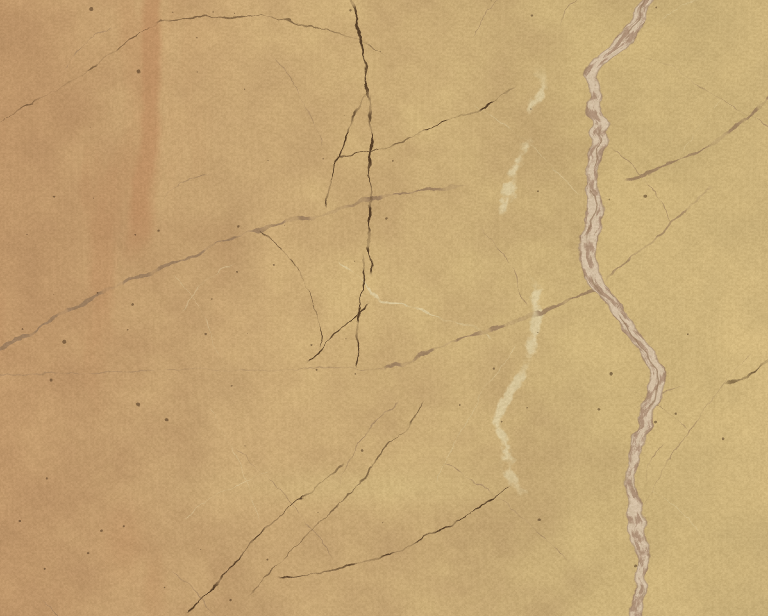
Reproduce this texture procedurally as a WebGL 2 fragment shader.

```glsl
#version 300 es
precision highp float;
uniform vec2 u_resolution;
out vec4 outColor;

#define GRAIN_SIZE 0.0029
#define GRAIN_CONTRAST 0.075
#define CLOUD_CONTRAST 0.09
#define WANDER 0.01
#define HAIRLINES 26
#define SPECK_CELL 0.06
#define ROSE vec3(0.75, 0.588, 0.415)
#define TAN vec3(0.77, 0.638, 0.45)
#define STRAW vec3(0.796, 0.695, 0.48)
#define CREAM vec3(0.87, 0.81, 0.65)
#define MAUVE vec3(0.58, 0.47, 0.36)
#define UMBER vec3(0.25, 0.17, 0.1)

vec2 p;       // position in canvas heights
float px;     // width of one pixel
float rough;  // raggedness shared by all edges

float hash(vec2 q) {
  return fract(sin(dot(q, vec2(127.1, 311.7))) * 43758.5453);
}

float noise(vec2 q) {
  vec2 i = floor(q), f = fract(q);
  f = f * f * (3.0 - 2.0 * f);
  return mix(mix(hash(i), hash(i + vec2(1, 0)), f.x),
             mix(hash(i + vec2(0, 1)), hash(i + 1.0), f.x), f.y);
}

float fbm(vec2 q) {
  float sum = 0.0, amp = 0.5;
  for (int i = 0; i < 5; i++) {
    sum += amp * noise(q);
    q = q * 2.03 + 17.3;
    amp *= 0.5;
  }
  return sum;
}

float blob(vec2 centre, vec2 size) {
  vec2 q = (p - centre) / size;
  return exp(-dot(q, q));
}

// Adds a broken crack from ends.xy to ends.zw; width in thousandths
void crack(inout float mask, vec4 ends, float bend, float width, float strength) {
  vec2 dir = ends.zw - ends.xy, q = p - ends.xy;
  float len = length(dir), seed = dot(ends.xy, vec2(91, 57));
  dir /= len;
  float t = dot(q, dir), u = clamp(t / len, 0.0, 1.0), arch = u * (1.0 - u);
  float d = dot(q, vec2(-dir.y, dir.x)) - 4.0 * bend * arch;
  d -= WANDER * (noise(vec2(t * 24.0, seed)) - 0.5) * min(1.0, 12.0 * arch);
  d -= 0.009 * rough;
  float w = 0.00075 * width * (0.2 + 1.5 * noise(vec2(t * 60.0, seed + 9.0)));
  float taper = smoothstep(0.0, 0.012, min(t, len - t));
  float worn = 0.25 + 0.75 * smoothstep(0.25, 0.6, noise(vec2(t * 50.0, seed + 3.0)));
  mask = max(mask, strength * taper * worn * clamp((w - abs(d)) / px + 0.5, 0.0, 1.0));
}

// Rose to straw ground with clouds, stains and a red streak
vec3 ground() {
  float cloud = fbm(p * 3.5) - 0.48, fine = fbm(p * 16.0 + 40.0) - 0.48;
  float tone = p.x + 0.5 * cloud + 0.35 * fine;
  vec3 col = mix(ROSE, TAN, smoothstep(-0.15, 0.45, tone));
  col = mix(col, STRAW, smoothstep(0.35, 1.05, tone));
  col *= 1.0 + CLOUD_CONTRAST * (cloud + fine);
  float centre = 0.248 - 0.19 * pow(max(0.9 - p.y, 0.0), 1.6);
  float d = abs(p.x - centre + 0.025 * (fbm(p * 14.0) - 0.5));
  float streak = 1.0 - smoothstep(0.006, 0.053 - 0.035 * p.y, d);
  streak *= smoothstep(0.56, 0.64, p.y);
  float stain = smoothstep(0.48, 0.7, fbm(p * vec2(13, 4) + 3.0));
  stain *= 1.0 - smoothstep(0.05, 0.45, p.x);
  stain += 0.7 * blob(vec2(0.2, 0.12), vec2(0.035, 0.06));
  col = mix(col, vec3(0.72, 0.52, 0.36), min(0.5 * streak + 0.4 * stain, 0.6));
  float pale = blob(vec2(0.62, 0.21), vec2(0.24, 0.03));
  return mix(col, vec3(0.82, 0.72, 0.5), 0.6 * pale);
}

// Broken cream patches along a steep line
float patches() {
  float x = 0.83 + 0.03 * sin(p.y * 16.0 + 0.2) + 0.03 * noise(vec2(p.y * 22.0, 2));
  float m = smoothstep(0.46, 0.6, 0.6 * noise(vec2(p.y * 24.0, 7)) + 0.4 * fbm(p * 45.0));
  m *= 1.0 - smoothstep(0.003, 0.011, abs(p.x - x) + 0.02 * rough);
  return m * smoothstep(0.15, 0.25, p.y) * smoothstep(0.9, 0.84, p.y);
}

// Broad pale vein with mauve rims and broken inner seams
vec3 broadVein(vec3 col) {
  float bulge = (p.y - 0.37) / 0.08;
  float x = 1.018 + 0.035 * exp(-bulge * bulge) - 0.07 * smoothstep(0.41, 0.58, p.y);
  x += 0.08 * smoothstep(0.85, 1.02, p.y);
  x += 0.024 * noise(vec2(p.y * 18.0, 4)) + 0.008 * noise(vec2(p.y * 65.0, 8));
  float d = p.x - x, w = 0.007 + 0.009 * noise(vec2(p.y * 14.0, 11));
  float edge = abs(d) + 0.009 * rough;
  float mottle = smoothstep(0.3, 0.55, fbm(vec2(d * 170.0, p.y * 70.0)));
  vec3 fill = mix(vec3(0.68, 0.57, 0.47), vec3(0.83, 0.75, 0.64), mottle);
  fill = mix(fill, MAUVE, 0.6 * smoothstep(w - 0.004, w, edge));
  float seam = abs(d - 0.01 * (noise(vec2(p.y * 30.0, 6)) - 0.5) + 0.006 * rough);
  float gap = smoothstep(0.35, 0.6, noise(vec2(p.y * 28.0, 9)));
  fill = mix(fill, MAUVE, 0.7 * gap * (1.0 - smoothstep(0.0, 1.5 * px, seam)));
  return mix(col, fill, 1.0 - smoothstep(w - px, w + px, edge));
}

void main() {
  p = gl_FragCoord.xy / u_resolution.y;
  px = 1.0 / u_resolution.y;
  rough = fbm(p * 75.0) - 0.48;
  float light = 0.0, grey = 0.0, dark = 0.0;
  // Hairlines in two crossing directions
  for (int i = 0; i < HAIRLINES; i++) {
    float k = float(i), a = 0.7 * hash(vec2(k, 3)) + (i % 2 == 0 ? 0.45 : -1.2);
    vec2 s = vec2(1.2 * hash(vec2(k, 1)), hash(vec2(k, 2)));
    vec2 e = s + vec2(cos(a), sin(a)) * mix(0.08, 0.32, hash(vec2(k, 4)));
    if (i % 3 == 0) crack(light, vec4(s, e), 0.01, 0.8, 0.6);
    else crack(grey, vec4(s, e), 0.01, 0.8, 0.8);
  }
  // Healed veins
  crack(light, vec4(0.55, 0.58, 0.62, 0.51), 0.0, 2.0, 1.0);
  crack(light, vec4(0.61, 0.515, 0.8, 0.45), 0.008, 2.0, 1.0);
  crack(grey, vec4(-0.02, 0.42, 0.76, 0.7), 0.045, 3.2, 1.0);
  crack(grey, vec4(0.62, 0.4, 0.98, 0.535), 0.0, 3.3, 1.0);
  crack(grey, vec4(0.97, 0.53, 1.16, 0.7), 0.0, 1.8, 0.8);
  crack(grey, vec4(1.01, 0.705, 1.27, 0.865), -0.02, 2.8, 1.0);
  crack(grey, vec4(-0.02, 0.39, 0.63, 0.4), 0.005, 1.2, 0.5);
  // Open cracks
  crack(dark, vec4(0.566, 1.02, 0.6, 0.83), 0.004, 2.6, 1.0);
  crack(dark, vec4(0.598, 0.85, 0.602, 0.55), 0.003, 2.1, 1.0);
  crack(dark, vec4(0.588, 0.59, 0.578, 0.4), 0.0, 1.5, 1.0);
  crack(dark, vec4(0.595, 0.85, 0.53, 0.66), -0.01, 1.5, 1.0);
  crack(dark, vec4(0.545, 0.743, 0.84, 0.86), -0.012, 1.4, 1.0);
  crack(dark, vec4(-0.02, 0.785, 0.26, 0.965), 0.0, 1.1, 0.6);
  crack(dark, vec4(0.25, 0.962, 0.63, 0.91), 0.035, 1.3, 0.6);
  crack(dark, vec4(0.3, 0, 0.56, 0.25), 0.01, 1.4, 1.0);
  crack(dark, vec4(0.4, 0.03, 0.69, 0.35), -0.01, 1.2, 0.6);
  crack(dark, vec4(0.45, 0.06, 0.83, 0.215), -0.03, 1.4, 1.0);
  crack(dark, vec4(0.495, 0.41, 0.6, 0.51), 0.0, 1.4, 1.0);
  crack(dark, vec4(0.42, 0.63, 0.52, 0.43), 0.025, 1.1, 0.8);
  crack(dark, vec4(1.17, 0.375, 1.27, 0.42), 0.0, 2.2, 0.8);
  // Specks
  vec2 cell = floor(p / SPECK_CELL);
  vec2 spot = cell + 0.2 + 0.6 * vec2(hash(cell + 3.0), hash(cell + 8.0));
  float r = mix(0.0006, 0.003, pow(hash(cell + 13.0), 4.0));
  float speck = r - length(p - spot * SPECK_CELL) + 0.006 * rough;
  speck = clamp(speck / px + 0.5, 0.0, 1.0);
  dark = max(dark, 0.6 * speck * step(hash(cell + 21.0), 0.4 - 0.2 * p.x));
  // Layers and fine grain
  vec3 col = mix(ground(), CREAM, max(0.75 * patches(), 0.7 * light));
  col = mix(mix(col, MAUVE, 0.8 * grey), UMBER, 0.85 * dark);
  col = broadVein(col);
  vec2 g = p / GRAIN_SIZE;
  float grain = noise(g) + 0.6 * noise(g * 2.1 + 31.0) - 0.8 + 0.4 * rough;
  outColor = vec4(col * (1.0 + GRAIN_CONTRAST * grain * vec3(0.9, 1, 1.3)), 1.0);
}
```
